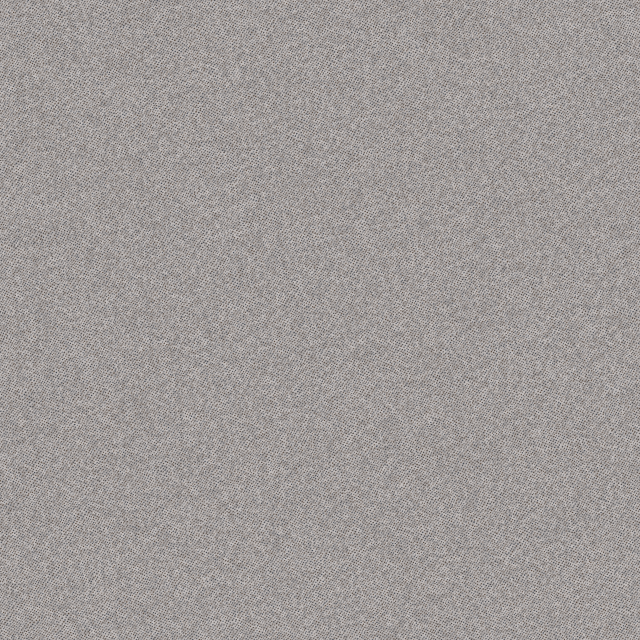
A Shadertoy shader for this texture:

```glsl
#define THREADS 268.0
#define TILT -0.40
#define SKEW 0.22
#define WOBBLE 0.5
#define HOLE_SIZE vec2(0.25, 0.32)
#define HOLE_JITTER 0.3
#define YARN_COLOR vec3(0.703, 0.683, 0.676)
#define HOLE_COLOR vec3(0.330, 0.310, 0.306)
#define YARN_VARIATION 0.15
#define MOTTLE 0.012
#define TINT vec3(0.04, 0.0, -0.04)
#define SAMPLES 4

// Integer hash: three random values per cell
vec3 hash3(vec2 cell) {
    uvec3 v = uvec3(ivec3(ivec2(cell), 17)) * 1664525u + 1013904223u;
    v.x += v.y * v.z; v.y += v.z * v.x; v.z += v.x * v.y;
    v ^= v >> 16u;
    v.x += v.y * v.z; v.y += v.z * v.x; v.z += v.x * v.y;
    return vec3(v >> 8u) / 16777216.0;
}

// Smooth value noise, three channels
vec3 noise3(vec2 p) {
    vec2 cell = floor(p), f = fract(p);
    f = f * f * (3.0 - 2.0 * f);
    vec3 low = mix(hash3(cell), hash3(cell + vec2(1, 0)), f.x);
    vec3 high = mix(hash3(cell + vec2(0, 1)), hash3(cell + vec2(1, 1)), f.x);
    return mix(low, high, f.y);
}

// Woven cloth: pale yarn with a small dark gap in every slanted cell
vec3 cloth(vec2 p) {
    float c = cos(TILT), s = sin(TILT);
    vec2 q = vec2(c * p.x + s * p.y, c * p.y - s * p.x) * THREADS;
    q.x -= SKEW * q.y;
    vec3 drift = noise3(q / 5.0);
    q += WOBBLE * (drift.xy - 0.5) * 2.0;

    vec2 cell = floor(q);
    vec3 rnd = hash3(cell);
    vec3 shade = hash3(cell + 4096.0);

    // Yarn, uneven from stitch to stitch
    float mottle = noise3(q / 14.0 + 300.0).z - 0.5;
    vec3 yarn = YARN_COLOR + YARN_VARIATION * (shade.x - 0.5) + MOTTLE * mottle;

    // Gap, with slight brown or blue casts
    vec2 offset = fract(q) - 0.5 - HOLE_JITTER * (rnd.xy - 0.5);
    float gap = 1.0 - smoothstep(0.75, 1.25, length(offset / HOLE_SIZE));
    vec3 dark = HOLE_COLOR + TINT * (shade.y * 2.0 - 1.0);
    return mix(yarn, dark, gap * mix(0.6, 1.1, rnd.z));
}

void mainImage(out vec4 fragColor, in vec2 fragCoord) {
    // Average a grid of samples across each pixel
    vec3 sum = vec3(0.0);
    for (int j = 0; j < SAMPLES; j++) {
        for (int i = 0; i < SAMPLES; i++) {
            vec2 shift = (vec2(i, j) + 0.5) / float(SAMPLES) - 0.5;
            sum += cloth((fragCoord + shift) / iResolution.y);
        }
    }
    fragColor = vec4(sum / float(SAMPLES * SAMPLES), 1.0);
}
```
